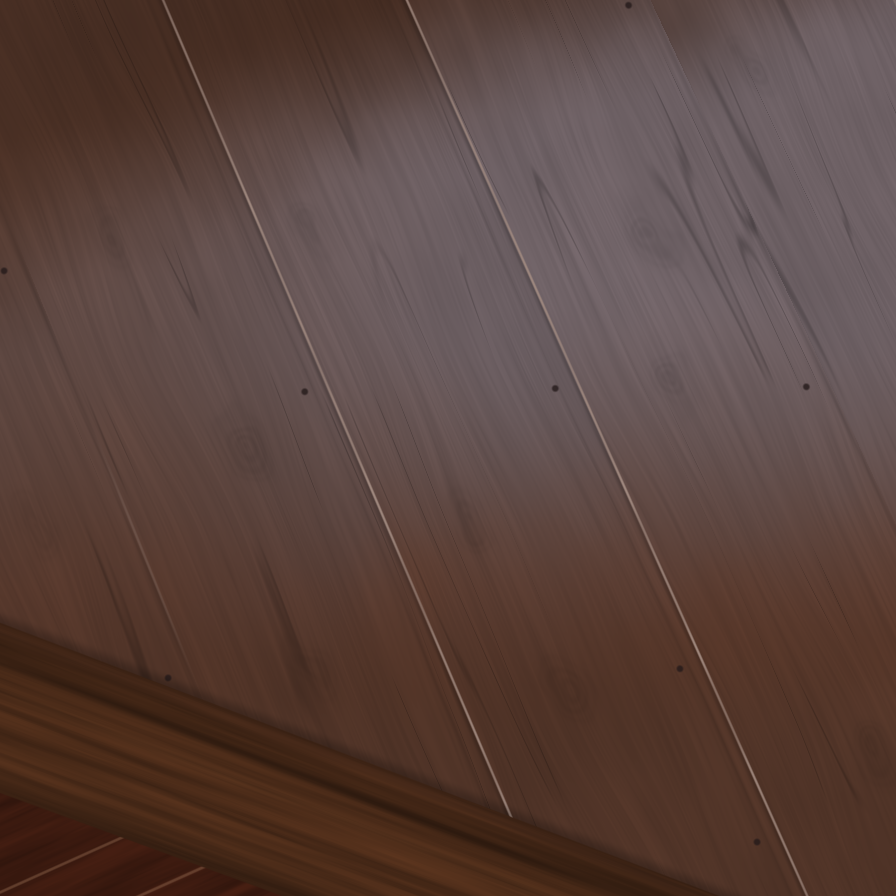
Reproduce this texture procedurally as a Shadertoy shader.

```glsl
#define PLANK_WIDTH 0.272
#define FAN 0.021
#define LEAN 0.426
#define FIRST_SEAM 0.182
#define SEAM_HALF 0.0013
#define GRAIN 0.062
#define HOLE_RADIUS 0.0036
#define WOOD vec3(0.318, 0.205, 0.156)
#define SHEEN vec3(0.425, 0.372, 0.385)
#define SEAM_LIGHT vec3(0.64, 0.55, 0.51)
#define RAIL vec3(0.275, 0.158, 0.090)

float hash(vec2 p) {
    return fract(sin(dot(p, vec2(127.1, 311.7))) * 43758.5453);
}

float noise(vec2 p) {
    vec2 i = floor(p), f = fract(p);
    f = f * f * (3.0 - 2.0 * f);
    return mix(mix(hash(i), hash(i + vec2(1, 0)), f.x),
               mix(hash(i + vec2(0, 1)), hash(i + vec2(1, 1)), f.x), f.y);
}

float fbm(vec2 p) {
    float sum = 0.0, amp = 0.5;
    for (int i = 0; i < 4; i++) {
        sum += amp * noise(p);
        p = p * 2.03 + 17.3;
        amp *= 0.5;
    }
    return sum;
}

// Soft-edged stripe of the given half width
float stripe(float d, float halfWidth, float blur) {
    return 1.0 - smoothstep(halfWidth - blur, halfWidth + blur, abs(d));
}

// Planks fanning out slightly; t runs downward from the top edge
vec3 planks(vec2 p, float px) {
    float t = 1.0 - p.y;
    float width = PLANK_WIDTH + FAN * t;
    float k = (p.x - FIRST_SEAM - LEAN * t) / width;
    float id = floor(k), across = k - id;
    float seamId = floor(k + 0.5);
    float d = (k - seamId) * width * 0.92;

    // Broad diagonal reflection, strongest toward the upper right
    float cloud = fbm(p * 5.0 + id * 3.7) - 0.47;
    float start = 0.27 - 0.40 * p.x + 0.05 * (hash(vec2(id, 2.0)) - 0.5);
    float sheen = smoothstep(start - 0.13, start + 0.16, t + 0.10 * cloud);
    sheen *= 1.0 - smoothstep(0.33, 0.78, t + 0.12 * cloud);
    sheen *= mix(0.45, 1.04, smoothstep(0.0, 0.60, p.x));
    vec3 col = mix(WOOD * mix(0.88, 1.0, smoothstep(0.0, 0.35, t)), SHEEN, sheen);
    col += vec3(0.016, 0.002, -0.003) * stripe(t - 0.66, 0.07, 0.12);

    // Long fibres, bent by slow noise, and fine dark cracks
    float bend = 0.10 * noise(vec2(k * 4.0, t * 5.0));
    vec2 fibre = vec2((k + bend) * 34.0, t * 4.0 + id * 9.0);
    col *= 1.0 + GRAIN * 2.0 * (fbm(fibre) - 0.47);
    col *= 1.0 + GRAIN * (noise(fibre * vec2(4.0, 3.0)) - 0.5);
    col *= 1.0 + 0.17 * cloud;
    float crack = abs(noise(vec2((k + bend * 0.4) * 13.0, t * 1.8 + id * 5.0)) - 0.5);
    float broken = smoothstep(0.48, 0.72, noise(vec2(k * 5.0, t * 6.0 + 40.0)));
    col *= 1.0 - 0.17 * broken * (1.0 - smoothstep(0.0, 0.035, crack));

    // Knots with faint rings, and sparse nail holes near the plank edge
    for (int i = 0; i < 3; i++) {
        vec2 seed = vec2(id + 11.0, float(i) * 3.1 + 1.0);
        float rowT = (float(i) + 0.2 + 0.7 * hash(seed)) / 3.0;
        float knotX = 0.2 + 0.5 * hash(seed + 5.0);
        vec2 q = vec2((across - knotX) * width, (t - rowT) * 0.65);
        float r = length(q) + 0.022 * (noise(p * 38.0) - 0.5);
        float rings = 0.5 + 0.5 * sin(r * 650.0);
        col *= 1.0 - (0.05 + 0.04 * rings) * (1.0 - smoothstep(0.002, 0.036, r));

        float holeT = fract(rowT + 0.17);
        vec2 h = vec2((across - 0.90) * width + LEAN * (t - holeT), t - holeT);
        float shown = step(0.5, hash(seed + 9.0));
        float hole = stripe(length(h), HOLE_RADIUS, px * 1.3);
        col = mix(col, vec3(0.14, 0.10, 0.10), 0.8 * shown * hole);
    }

    // Two thin bright seams; the outer ones are worn or only soft grooves
    float crisp = step(-0.5, seamId) * step(seamId, 1.5);
    float worn = step(seamId, -0.5) * stripe(t - 0.62, 0.09, 0.07) * 0.25;
    float outer = step(2.5, seamId) * 0.30;
    float wear = 0.60 + 0.35 * noise(vec2(seamId * 7.0, t * 22.0));
    float groove = mix(0.16 * noise(vec2(t * 9.0, seamId)), 0.20, crisp);
    col *= 1.0 - groove * stripe(d + 0.003, 0.002, 0.003);
    col *= 1.0 - 0.12 * crisp * stripe(d + 0.015 + 0.08 * bend, 0.001, 0.003);
    return mix(col, SEAM_LIGHT, (crisp * wear + worn + outer) * stripe(d, SEAM_HALF, px));
}

// Moulded rail; depth is 0 at its upper edge and 1 at its lower edge
vec3 rail(vec2 p, float depth) {
    float along = p.x + 0.38 * p.y;
    float streak = fbm(vec2(along * 4.0, depth * 22.0));
    vec3 col = RAIL * (0.72 + 0.62 * streak);
    col *= 0.84 + 0.22 * smoothstep(0.12, 0.28, depth);
    col += vec3(0.08, 0.055, 0.032) * stripe(depth - 0.40, 0.015, 0.04) * streak;
    col *= 1.0 - 0.30 * stripe(depth - 0.22, 0.03, 0.06);
    col += vec3(0.035, 0.022, 0.020) * stripe(depth - 0.05, 0.03, 0.05);
    return col * (1.0 - 0.25 * smoothstep(0.80, 1.0, depth));
}

// Reddish boards below the rail, running the other way
vec3 lowerBoards(vec2 p, float px) {
    float s = (p.y - 0.45 * p.x - 0.004) / 0.074;
    vec3 col = vec3(0.24, 0.105, 0.062) * (0.70 + 0.6 * fbm(vec2(p.x * 7.0, s * 7.0)));
    float d = (s - floor(s + 0.5)) * 0.067;
    float lit = step(s, 0.5);
    return mix(col, vec3(0.45, 0.30, 0.22), 0.7 * lit * stripe(d, 0.0015, px));
}

void mainImage(out vec4 fragColor, in vec2 fragCoord) {
    vec2 p = fragCoord / iResolution.xy;
    float px = 1.0 / min(iResolution.x, iResolution.y);
    float top = 0.305 - 0.380 * p.x, bottom = 0.115 - 0.365 * p.x;
    vec3 col = planks(p, px);
    col *= 1.0 - 0.22 * (1.0 - smoothstep(0.0, 0.016, p.y - top));
    col = mix(rail(p, (top - p.y) / (top - bottom)), col, smoothstep(-px, px, p.y - top));
    col = mix(lowerBoards(p, px), col, smoothstep(-px, px, p.y - bottom));
    fragColor = vec4(clamp(col, 0.0, 1.0), 1.0);
}
```
